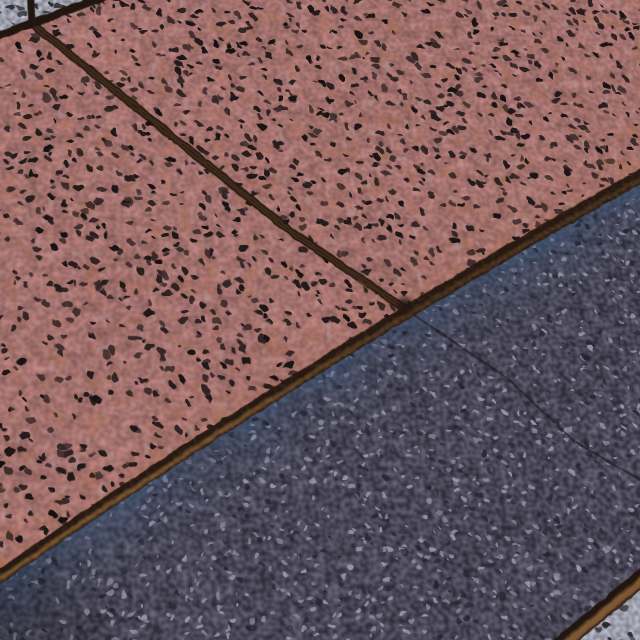
Give the GLSL for this texture, as a WebGL 2 fragment shader.

```glsl
#version 300 es
precision highp float;
// Speckled pink and blue-grey granite paving, divided by dark earthy joints.
uniform vec2 u_resolution;
out vec4 outColor;

const vec3 PINK_LIGHT = vec3(0.73, 0.51, 0.50);
const vec3 PINK_DARK = vec3(0.49, 0.335, 0.32);
const vec3 PINK_WARM = vec3(0.66, 0.43, 0.33);
const vec3 SLATE_LIGHT = vec3(0.39, 0.38, 0.46);
const vec3 SLATE_DARK = vec3(0.19, 0.18, 0.23);
const vec3 SLATE_BLUE = vec3(0.22, 0.32, 0.45);
const vec3 FLECK = vec3(0.66, 0.65, 0.73);
const vec3 MICA = vec3(0.08, 0.065, 0.07);
const vec3 PALE = vec3(0.62, 0.63, 0.68);
const vec3 SOIL = vec3(0.13, 0.085, 0.06);
const vec3 OCHRE = vec3(0.47, 0.33, 0.19);
const vec2 JUNCTION = vec2(0.638, 0.514);
const vec2 CORNER = vec2(0.050, 0.963);
const float MAIN_WIDTH = 0.0105;
const float CROSS_WIDTH = 0.0065;
const float GRAIN_SCALE = 62.0;

vec2 hash2(vec2 p) {
    vec3 h = fract(p.xyx * vec3(0.1031, 0.1030, 0.0973));
    h += dot(h, h.yzx + 33.33);
    return fract((h.xx + h.yz) * h.zy);
}

float corner(vec2 id, vec2 offset) {
    float angle = 6.2832 * hash2(id).x;
    return dot(vec2(cos(angle), sin(angle)), offset);
}

// Gradient noise, roughly -0.7 to 0.7
float noise(vec2 p) {
    vec2 i = floor(p), f = p - i, e = vec2(1.0, 0.0);
    vec2 w = f * f * f * (f * (f * 6.0 - 15.0) + 10.0);
    return mix(mix(corner(i, f), corner(i + e, f - e), w.x),
               mix(corner(i + e.yx, f - e.yx), corner(i + 1.0, f - 1.0), w.x), w.y);
}

// Scattered elliptical grains, one candidate per cell
float grains(vec2 q, float density, float size, float stretch, float tilt, float aa) {
    vec2 cell = floor(q);
    float cover = 0.0;
    for (int j = -1; j <= 1; j++)
    for (int i = -1; i <= 1; i++) {
        vec2 id = cell + vec2(i, j);
        vec2 shape = hash2(id + 71.0), chance = hash2(id + 137.0);
        float angle = tilt + (shape.x - 0.5) * 2.0;
        vec2 along = vec2(cos(angle), sin(angle));
        vec2 d = q - id - hash2(id);
        d = vec2(dot(d, along) / stretch, dot(d, vec2(-along.y, along.x)) * stretch);
        float edge = length(d) - size * mix(0.5, 1.2, shape.y);
        float present = step(chance.x, density) * mix(0.6, 1.0, chance.y);
        cover = max(cover, present * (1.0 - smoothstep(-aa, aa, edge)));
    }
    return cover;
}

float segment(vec2 p, vec2 a, vec2 b) {
    vec2 d = b - a;
    return length(p - a - d * clamp(dot(p - a, d) / dot(d, d), 0.0, 1.0));
}

float band(float dist, float halfWidth, float soft) {
    return 1.0 - smoothstep(halfWidth - soft, halfWidth + soft, dist);
}

void main() {
    vec2 p = gl_FragCoord.xy / u_resolution;
    float px = 1.0 / min(u_resolution.x, u_resolution.y);
    float soft = max(px, 0.0018);
    float wobble = 0.0022 * noise(p * 45.0) + 0.0012 * noise(p * 130.0);

    // Grains shrink towards the far edge
    vec2 q = GRAIN_SCALE * p / (1.08 - 0.16 * p.y - 0.06 * p.x);
    vec2 rough = q + 0.28 * vec2(noise(q * 1.7), noise(q * 1.7 + 40.0));
    float aa = max(px * GRAIN_SCALE, 0.1);
    float cloud = noise(p * 9.0), mottle = noise(q * 0.75), fine = noise(q * 1.9 + 9.0);

    // Main joint: positive side is pink, negative side is slate
    float side = (p.y - (0.100 + 0.69 * p.x - 0.066 * p.x * p.x)) * 0.85 + wobble;

    // Pink granite
    vec3 pink = mix(PINK_DARK, PINK_LIGHT, clamp(0.61 + 0.5 * mottle + 0.55 * fine + 0.15 * cloud, 0.0, 1.15));
    float warmth = 0.45 * smoothstep(0.0, 0.6, noise(q * 0.5 + 23.0)) + 0.35 * exp(-abs(side) / 0.035);
    pink = mix(pink, PINK_WARM, warmth);
    pink = mix(pink, vec3(0.69, 0.57, 0.57), 0.6 * smoothstep(0.25, 0.55, noise(q * 0.9 + 61.0)));
    float mica = grains(rough, 0.45, 0.36, mix(1.15, 1.35, p.y), -0.5, aa);
    pink = mix(pink, MICA, mica);

    // Slate granite with pale flecks
    vec3 slate = mix(SLATE_DARK, SLATE_LIGHT, clamp(0.48 + 0.5 * mottle + 0.8 * fine + 0.12 * cloud, 0.0, 1.1));
    float fringe = exp(-abs(side + 0.012) / 0.035);
    slate = mix(slate, SLATE_BLUE, fringe * (0.55 + 0.4 * cloud));
    float flecks = grains(rough * 1.15 + 19.0, 0.34, 0.27, 1.3, 0.9 - 1.4 * p.x, aa);
    slate = mix(slate, FLECK, flecks * (0.8 - 0.4 * fringe));
    slate = mix(slate, vec3(0.13, 0.12, 0.16), 0.8 * grains(rough + 83.0, 0.2, 0.27, 1.2, -0.5, aa));
    slate *= 1.0 - 0.25 * band(length(p), 0.12, 0.12);
    vec3 color = mix(slate, pink, smoothstep(-soft, soft, side));

    // Pale tiles in two opposite corners
    float farSide = (p.y - 0.945 - 0.37 * p.x) * 0.94 + wobble;
    float nearSide = (0.826 * (p.x - 0.885) - p.y) * 0.77 + wobble;
    vec3 pale = mix(PALE * (1.0 + 0.35 * fine), MICA, 0.85 * mica);
    color = mix(color, pale, smoothstep(-soft, soft, max(farSide, nearSide - 0.012)));

    // Hairline crack across the slate
    float crack = min(segment(p, JUNCTION, vec2(0.794, 0.408)), segment(p, vec2(0.794, 0.408), vec2(0.898, 0.31)));
    crack = min(crack, segment(p, vec2(0.898, 0.31), vec2(1.0, 0.25)));
    color = mix(color, vec3(0.13, 0.10, 0.12), 0.75 * band(crack + wobble, 0.0016, soft));

    // Cross joint between the pink tiles
    vec2 bend = vec2(0.456, 0.637);
    float cross = min(segment(p, CORNER, bend), segment(p, bend, JUNCTION)) + wobble;
    vec3 crossSoil = mix(SOIL, OCHRE, 0.35 * band(abs(cross - 0.002), 0.002, 0.002));
    crossSoil = mix(crossSoil, OCHRE, 0.75 * band(segment(p, vec2(0.56, 0.558), vec2(0.615, 0.516)), 0.003, 0.003));
    color = mix(color, crossSoil, band(cross, CROSS_WIDTH, soft));

    // Corner joints
    float farJoint = min(abs(farSide), segment(p, CORNER, vec2(0.047, 1.02)) + 0.001);
    color = mix(color, SOIL, band(farJoint, 0.0065, soft));
    vec3 nearSoil = mix(SOIL, OCHRE * 1.05, band(abs(nearSide - 0.004), 0.006, 0.004));
    color = mix(color, nearSoil, band(abs(nearSide), 0.013, soft));

    // Main joint: dark upper lip, ochre lower lip fading to the right
    float lip = band(abs(side + 0.004), 0.004, 0.004) * mix(0.95, 0.4, smoothstep(0.2, 0.75, p.x));
    vec3 mainSoil = mix(SOIL * 1.15, OCHRE, clamp(lip + 0.3 * fine, 0.0, 1.0));
    color = mix(color, mainSoil, band(abs(side), MAIN_WIDTH, soft));
    color = mix(color, SOIL, 0.8 * band(length(p - JUNCTION - vec2(-0.004, 0.008)), 0.012, 0.008));

    outColor = vec4(color, 1.0);
}
```
